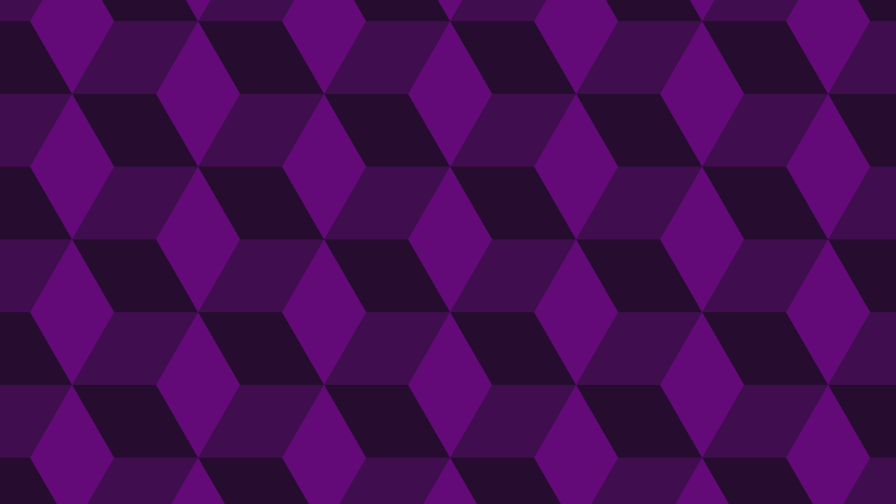
This pattern is drawn by a Shadertoy shader. Its source:

```glsl
const float PI = 3.14159265;
const float STRIP = 0.8660254;               // rhombus height for unit edges
const vec2 CELL = vec2(3.0, 2.0 * STRIP);    // one repeat, in edge lengths
const float EDGES_PER_HEIGHT = 6.0;
const vec2 CENTER = vec2(0.025, 0.15);       // lattice offset, in edge lengths

const vec3 BRIGHT = vec3(0.39, 0.04, 0.47);
const vec3 MIDDLE = vec3(0.25, 0.05, 0.31);
const vec3 DARK = vec3(0.15, 0.05, 0.19);

vec2 repeatCell(vec2 p, vec2 cell) {
    return mod(p + 0.5 * cell, cell) - 0.5 * cell;
}

// Signed distance to an upright 60 degree rhombus with unit edges
float rhombus(vec2 p) {
    return dot(abs(p), vec2(STRIP, 0.5)) - 0.5 * STRIP;
}

// Two interleaved grids of upright rhombi
float rhombusLattice(vec2 p, vec2 cell) {
    return min(rhombus(repeatCell(p, cell)),
               rhombus(repeatCell(p + 0.5 * cell, cell)));
}

// Signed distance to the horizontal seams, flipped in alternate columns
float seamDistance(vec2 p, vec2 cell) {
    float side = repeatCell(p, cell).x < 0.0 ? -1.0 : 1.0;
    return -side * sin(PI * p.y / STRIP) * STRIP / PI;
}

float coverage(float dist, float pixel) {
    return clamp(0.5 - dist / pixel, 0.0, 1.0);
}

void mainImage(out vec4 fragColor, in vec2 fragCoord) {
    float pixel = EDGES_PER_HEIGHT / iResolution.y;
    vec2 p = (fragCoord - 0.5 * iResolution.xy) * pixel - CENTER;

    // Slanted faces, then the upright faces on top
    vec3 color = mix(MIDDLE, DARK, coverage(seamDistance(p, CELL), pixel));
    color = mix(color, BRIGHT, coverage(rhombusLattice(p, CELL), pixel));

    fragColor = vec4(color, 1.0);
}
```
